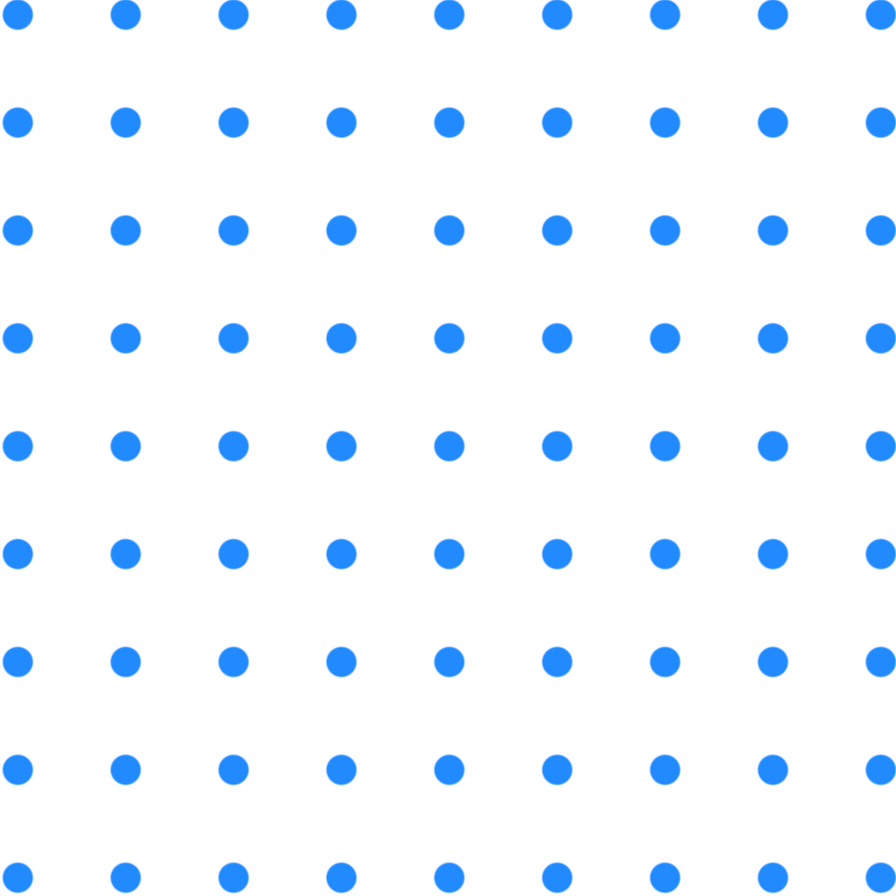
Give the GLSL for this pattern, as a Shadertoy shader.

```glsl
// Regular grid of nine by nine blue dots on white.
// Space is folded into square cells, and each cell draws one disc
// from its distance function with a soft edge.

// Signed distance to the nearest disc of a square lattice.
float dotGrid(vec2 p, float spacing, float radius) {
    vec2 cell = p - spacing * round(p / spacing);
    return length(cell) - radius;
}

void mainImage(out vec4 fragColor, in vec2 fragCoord) {
    vec2 uv = fragCoord / iResolution.xy;

    // Lattice anchored at the lower left dot
    float dist = dotGrid(uv - vec2(0.0199, 0.0204), 0.1204, 0.0168);

    // Slightly soft edge, never thinner than a pixel
    float soften = max(0.0015, 0.7 / iResolution.y);
    float ink = 1.0 - smoothstep(-soften, soften, dist);

    vec3 color = mix(vec3(1.0), vec3(0.13, 0.54, 1.0), ink);
    fragColor = vec4(color, 1.0);
}
```
